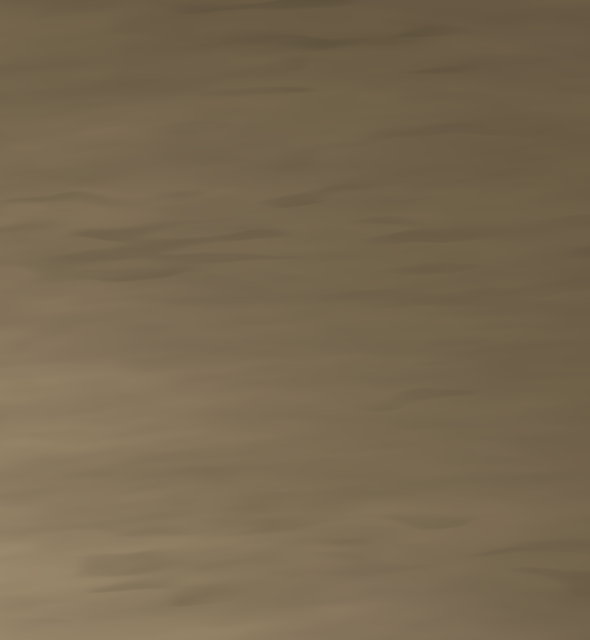
A Shadertoy shader for this texture:

```glsl
const vec3 LOWER_LEFT  = vec3(0.608, 0.535, 0.425);
const vec3 LOWER_RIGHT = vec3(0.452, 0.392, 0.300);
const vec3 UPPER_LEFT  = vec3(0.430, 0.371, 0.281);
const vec3 UPPER_RIGHT = vec3(0.410, 0.354, 0.264);
const vec3 HUE_SHIFT   = vec3(0.001, -0.002, 0.005);  // olive to mauve

const float GRAIN_SLOPE = 0.085;
const float RAGGEDNESS  = 0.0035;
const vec2 RAGGED_SCALE  = vec2(19.0, 34.0);  // cells per canvas height
const vec2 BROAD_SCALE   = vec2(2.2, 18.0);
const vec2 STREAK_SCALE  = vec2(4.5, 36.0);
const vec2 FIBRE_SCALE   = vec2(16.0, 90.0);
const vec2 FISSURE_SCALE = vec2(8.0, 62.0);
const vec2 PATCH_SCALE   = vec2(4.0, 13.0);
const vec2 HUE_SCALE     = vec2(4.0, 6.0);

const float BROAD_DEPTH   = 0.038;
const float STREAK_DEPTH  = 0.036;
const float FIBRE_DEPTH   = 0.020;
const float FISSURE_DEPTH = 0.065;

vec3 hash3(vec2 cell) {
    vec3 q = fract(cell.xyx * vec3(0.1031, 0.1030, 0.0973));
    q += dot(q, q.yxz + 33.33);
    return fract((q.xxy + q.yzz) * q.zyx);
}

// Smooth cellular noise: random cell values blended by distance, -1 to 1
float cellNoise(vec2 p) {
    vec2 base = floor(p);
    float total = 0.0;
    float weights = 0.0;
    for (int j = -1; j <= 1; j++) {
        for (int i = -1; i <= 1; i++) {
            vec2 cell = base + vec2(i, j);
            vec3 rnd = hash3(cell + 100.0);
            vec2 d = cell + 0.2 + 0.6 * rnd.xy - p;
            float w = max(0.0, 1.44 - dot(d, d));
            w *= w * w;
            total += w * (2.0 * rnd.z - 1.0);
            weights += w;
        }
    }
    return total / weights;
}

// Tilt the grain, let it waver with layered sines and fray its edges
vec2 grainSpace(vec2 p) {
    float waver = 0.004 * sin(5.0 * p.x + 9.0 * p.y)
                + 0.002 * sin(17.0 * p.x - 23.0 * p.y);
    float fray = RAGGEDNESS * cellNoise(p * RAGGED_SCALE + 41.0);
    float rise = GRAIN_SLOPE * p.x * (1.0 - 0.45 * p.x);
    return vec2(p.x, p.y - rise + waver + fray);
}

// Short dark slivers lying along the grain, gathered in patches
float fissures(vec2 g) {
    float sliver = smoothstep(0.15, 0.65, cellNoise(g * FISSURE_SCALE + 31.0));
    float patchMask = smoothstep(-0.1, 0.45, cellNoise(g * PATCH_SCALE + 57.0));
    return sliver * patchMask;
}

void mainImage(out vec4 fragColor, in vec2 fragCoord) {
    vec2 uv = fragCoord / iResolution.xy;
    vec2 p = fragCoord / iResolution.y;
    vec2 g = grainSpace(p);

    // Soft light falling off from the lower left
    vec3 color = mix(mix(LOWER_LEFT, LOWER_RIGHT, uv.x),
                     mix(UPPER_LEFT, UPPER_RIGHT, uv.x), uv.y);

    // Grain relief, fading towards the right
    float relief = BROAD_DEPTH * cellNoise(g * BROAD_SCALE)
                 + STREAK_DEPTH * cellNoise(g * STREAK_SCALE + 11.0)
                 + FIBRE_DEPTH * cellNoise(g * FIBRE_SCALE + 23.0)
                 - FISSURE_DEPTH * fissures(g);
    color *= 1.0 + relief * mix(1.15, 0.75, uv.x);

    // Faint blotches of hue
    color += HUE_SHIFT * cellNoise(p * HUE_SCALE + 73.0);

    fragColor = vec4(color, 1.0);
}
```
